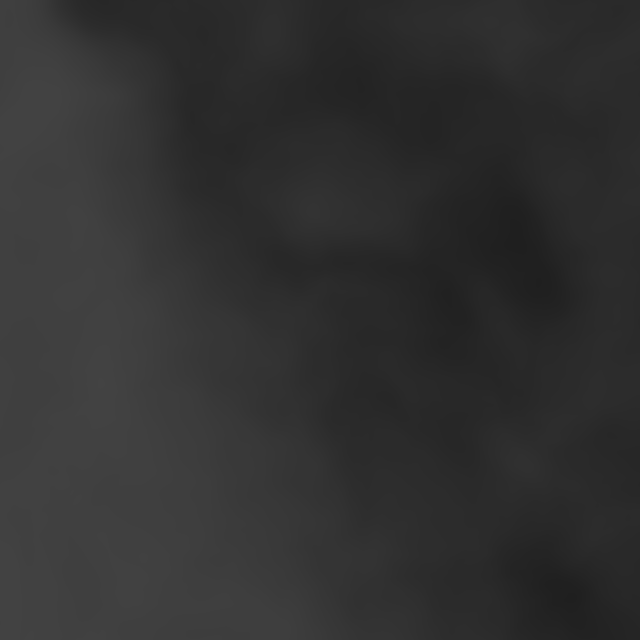
Give the GLSL for this texture, as a Shadertoy shader.

```glsl
// Dark charcoal smoke: a pale bank on the left thinning into sooty wisps.

const vec3 SOOT = vec3(0.163);
const vec3 PALE_SMOKE = vec3(0.252);

// Pseudo-random unit vector for a lattice cell.
vec2 cellGradient(vec2 cell) {
    vec3 p = fract(cell.xyx * vec3(0.1031, 0.1030, 0.0973));
    p += dot(p, p.yzx + 33.33);
    float angle = 6.2832 * fract((p.x + p.y) * p.z);
    return vec2(cos(angle), sin(angle));
}

// Gradient noise, roughly -0.7 to 0.7.
float gradientNoise(vec2 p) {
    vec2 cell = floor(p);
    vec2 f = fract(p);
    vec2 blend = f * f * f * (f * (f * 6.0 - 15.0) + 10.0);
    float a = dot(cellGradient(cell), f);
    float b = dot(cellGradient(cell + vec2(1, 0)), f - vec2(1, 0));
    float c = dot(cellGradient(cell + vec2(0, 1)), f - vec2(0, 1));
    float d = dot(cellGradient(cell + vec2(1, 1)), f - vec2(1, 1));
    return mix(mix(a, b, blend.x), mix(c, d, blend.x), blend.y);
}

// Layered noise with quickly fading detail, to stay soft.
float fbm(vec2 p, int octaves, float gain) {
    float sum = 0.0;
    float weight = 1.0;
    for (int i = 0; i < octaves; i++) {
        sum += weight * gradientNoise(p);
        p = mat2(1.6, 1.2, -1.2, 1.6) * p + 17.3;
        weight *= gain;
    }
    return sum;
}

// Soft elongated puff, 1 at its centre.
float puff(vec2 p, vec2 centre, vec2 radius, float angle) {
    float c = cos(angle);
    float s = sin(angle);
    vec2 q = mat2(c, -s, s, c) * (p - centre) / radius;
    return exp(-dot(q, q));
}

// Pale bank on the left: wide and blurred below, narrow and crisp above.
float smokeBank(vec2 p) {
    float border = 0.55 - 0.44 * p.y;
    float blur = 0.32 - 0.25 * p.y;
    return 1.0 - smoothstep(border - blur, border + blur, p.x);
}

// Broad light and dark wisps on the sooty side.
float wisps(vec2 p) {
    float haze = 0.022 * puff(p, vec2(0.54, 0.69), vec2(0.15, 0.05), 0.25)
               + 0.022 * puff(p, vec2(0.84, 0.32), vec2(0.20, 0.07), 0.65)
               + 0.022 * puff(p, vec2(0.78, 0.99), vec2(0.16, 0.10), 0.0)
               + 0.020 * puff(p, vec2(0.42, 0.96), vec2(0.07, 0.09), 0.0);
    float dark = 0.038 * puff(p, vec2(0.80, 0.62), vec2(0.16, 0.07), -0.95)
               + 0.034 * puff(p, vec2(0.68, 0.48), vec2(0.12, 0.06), -1.4)
               + 0.038 * puff(p, vec2(0.86, 0.09), vec2(0.17, 0.07), -0.95)
               + 0.020 * puff(p, vec2(0.57, 0.86), vec2(0.13, 0.06), 0.1)
               + 0.018 * puff(p, vec2(0.53, 0.60), vec2(0.10, 0.04), 0.1);
    return haze - dark;
}

void mainImage(out vec4 fragColor, in vec2 fragCoord) {
    vec2 uv = fragCoord / iResolution.xy;

    // Bend the large shapes so their borders billow.
    vec2 bend = vec2(fbm(uv * 4.0 + 3.7, 3, 0.4), fbm(uv * 4.0 + 41.2, 3, 0.4));
    vec2 p = uv + 0.07 * bend;

    // Mottling is weaker inside the pale bank.
    float bank = smokeBank(p);
    float mottle = fbm(p * 6.0 + 8.5, 4, 0.42) * mix(0.026, 0.016, bank);

    vec3 color = mix(SOOT, PALE_SMOKE, bank) + wisps(p) + mottle;
    fragColor = vec4(color, 1.0);
}
```
